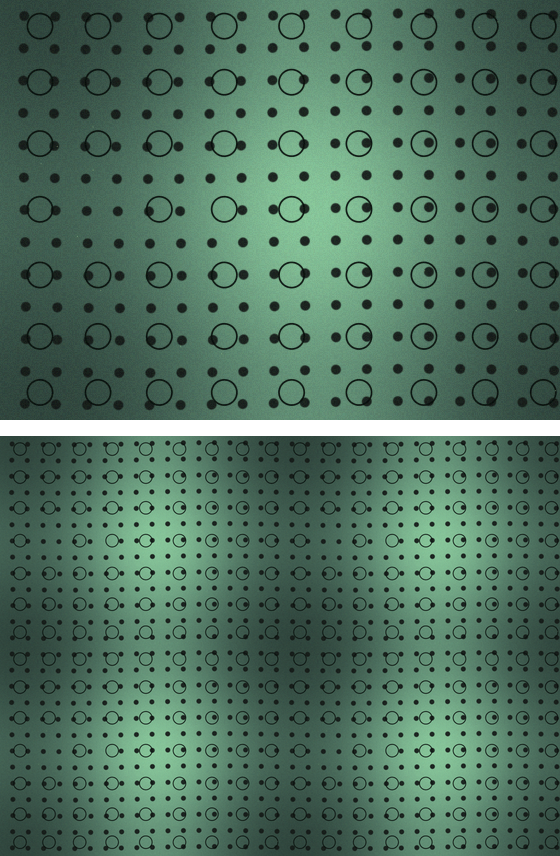
Top, the tile; bottom, the same tile 2 across and 2 down.
Give the GLSL for this pattern, as a Shadertoy shader.

```glsl
const float TAU = 6.2831853;

float hash(vec2 p) {
    vec3 q = fract(vec3(p.xyx) * 0.1031);
    q += dot(q, q.yzx + 33.33);
    return fract((q.x + q.y) * q.z);
}

// Coverage of a shape from its signed distance
float fill(float dist, float soft) {
    return 1.0 - smoothstep(-soft, soft, dist);
}

// Fine lattice of discs, slightly bent, with one left out
float discs(vec2 p, float soft) {
    vec2 origin = vec2(1.953, 1.505), pitch = vec2(4.0 / 18.0, 3.0 / 13.0);
    vec2 id = round((p - origin) / pitch);
    vec2 center = origin + id * pitch;
    vec2 wave = sin(TAU * (center / vec2(4.0, 3.0) - 0.5));
    center += 0.015 * vec2(-wave.y * (0.5 - 0.5 * wave.x), wave.x);
    float present = id == vec2(-2.0, 0.0) ? 0.0 : 1.0;
    return present * fill(length(p - center) - 0.035, soft);
}

// Coarse lattice of rings, drifting across the discs, with one left out
float rings(vec2 p, float soft) {
    vec2 origin = vec2(2.083, 1.505), count = vec2(9.0, 7.0);
    vec2 pitch = vec2(4.0, 3.0) / count;
    vec2 id = round((p - origin) / pitch);
    vec2 center = origin + id * pitch + vec2(0.057, 0.052) * sin(TAU * id / count);
    float present = id == vec2(-3.0, 0.0) ? 0.0 : 1.0;
    return present * fill(abs(length(p - center) - 0.090) - 0.006, soft);
}

// Sparse bright dust, one possible speck per cell
float dust(vec2 p, float soft) {
    vec2 cell = floor(p * 8.0);
    vec2 spot = 0.2 + 0.6 * vec2(hash(cell + 17.0), hash(cell + 53.0));
    float present = step(0.975, hash(cell + 91.0));
    return present * fill(length(p - (cell + spot) / 8.0) - 0.004, soft);
}

void mainImage(out vec4 fragColor, in vec2 fragCoord) {
    vec2 uv = fragCoord / iResolution.xy;
    vec2 p = uv * vec2(4.0, 3.0);
    float pixel = 3.0 / iResolution.y;

    // Periodic glow, brightest just right of the middle
    vec2 away = sin(0.5 * TAU * (uv - vec2(0.56, 0.5)));
    float light = exp(-dot(away * away, vec2(0.72, 0.32)));
    float green = 0.77 * light;
    vec3 color = green * vec3(0.685, 1.0, mix(0.93, 0.78, light));

    // Dark marks
    vec3 discColor = vec3(0.10, 0.13, 0.115) * mix(0.75, 1.15, light);
    color = mix(color, discColor, discs(p, max(pixel, 0.007)));
    color = mix(color, vec3(0.035, 0.065, 0.05), 0.95 * rings(p, max(pixel * 0.7, 0.004)));

    // Dust and faint coloured grain
    color = mix(color, vec3(0.55, 0.70, 0.50), 0.5 * dust(p, max(pixel * 0.7, 0.003)));
    vec2 grain = floor(p * 128.0);
    vec3 noise = vec3(hash(grain), hash(grain + 211.0), hash(grain + 437.0)) - 0.5;
    color += 0.022 * (noise + noise.y);

    fragColor = vec4(clamp(color, 0.0, 1.0), 1.0);
}
```
